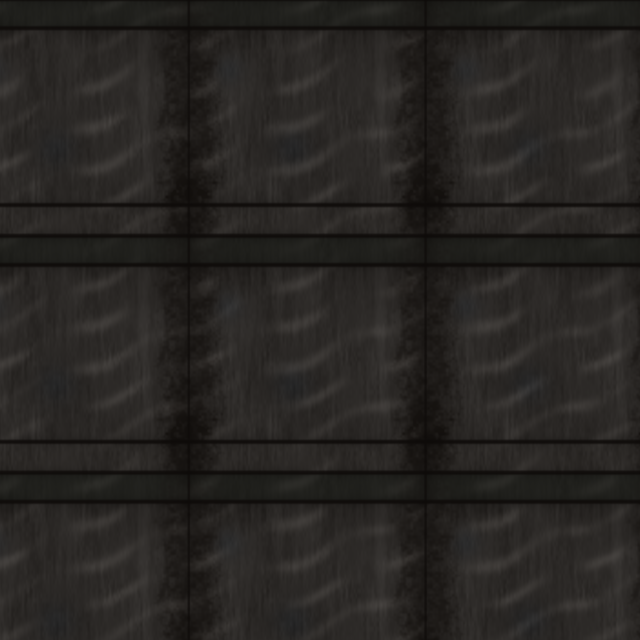
Reproduce this texture procedurally as a three.js fragment shader.

```glsl
// Dark, grimy metal plates in a square grid: each tile has a brushed panel, a brown
// and a green rail between thin grooves, and a sooty vertical seam. Wrapped value
// noise gives grain and dirt; a finer-pitched sheet of slanted ripples lies on top.
varying vec2 vUv;

const float PI = 3.14159265;
const float TILE = 0.37;                    // tile size, 2.7 repeats each way
const vec2  ORIGIN = vec2(0.295, 0.6315);   // where a seam meets a rail groove
const float RIPPLE_TILE = 0.31;             // ripple sheet has its own period
const float BROWN_TOP = 0.13;               // rail limits in tile units
const float GREEN_BOTTOM = 0.877;
const float GROOVE_HALF = 0.0065;
const float SEAM_HALF = 0.004;
const float SOOT_HALF = 0.12;
const float RIPPLE_GAIN = 0.072;
const float GRAIN_GAIN = 0.062;

const vec3 PANEL  = vec3(0.167, 0.156, 0.147);
const vec3 BROWN  = vec3(0.178, 0.166, 0.156);
const vec3 GREEN  = vec3(0.126, 0.126, 0.112);
const vec3 SOOT   = vec3(0.096, 0.083, 0.073);
const vec3 GROOVE = vec3(0.056, 0.043, 0.036);
const vec3 BLUE_TINT = vec3(-0.012, -0.001, 0.010);
const vec3 RIPPLE_TINT = vec3(1.0, 0.97, 0.94);

float hash(vec2 p) {
  return fract(sin(dot(p, vec2(12.9898, 78.233))) * 43758.5453);
}

// Value noise over a unit tile, with "cells" lattice cells that wrap around
float noise(vec2 t, vec2 cells) {
  vec2 p = t * cells;
  vec2 i = floor(p);
  vec2 f = p - i;
  f = f * f * (3.0 - 2.0 * f);
  vec2 a = mod(i, cells);
  vec2 b = mod(i + 1.0, cells);
  return mix(mix(hash(a), hash(vec2(b.x, a.y)), f.x),
             mix(hash(vec2(a.x, b.y)), hash(b), f.x), f.y);
}

// Distance from a repeating line, in tile units
float lineDistance(float t, float at) {
  return abs(fract(t - at + 0.5) - 0.5);
}

float softLine(float d, float halfWidth) {
  return 1.0 - smoothstep(halfWidth * 0.3, halfWidth * 2.2, d);
}

// Broken strokes, two columns by five rows per ripple tile: flat, then climbing right
float ripples(vec2 r) {
  float bend = -0.12 * sin(4.0 * PI * (r.x - 0.655)) + 0.2 * (noise(r, vec2(3.0)) - 0.5);
  float crest = 0.5 + 0.5 * cos(2.0 * PI * (5.0 * r.y - 2.0 * r.x + bend));
  float column = 0.5 + 0.5 * cos(4.0 * PI * (r.x - 0.54));
  float gaps = smoothstep(0.3, 0.95, noise(r + 0.13, vec2(5.0, 6.0)) * 0.75 + 0.4 * column);
  return pow(crest, 3.5) * gaps;
}

void main() {
  vec2 q = (vUv - ORIGIN) / TILE;
  vec2 t = fract(q);
  float seam = lineDistance(t.x, 0.0);

  // Rails and panel
  float brownMask = 1.0 - smoothstep(BROWN_TOP - 0.004, BROWN_TOP + 0.004, t.y);
  float greenMask = smoothstep(GREEN_BOTTOM - 0.004, GREEN_BOTTOM + 0.004, t.y);
  float panelMask = (1.0 - brownMask) * (1.0 - greenMask);
  vec3 color = mix(mix(PANEL, BROWN, brownMask), GREEN, greenMask);

  // Patchy brushed grain, broad stains and bluish spots
  float grain = 0.45 * noise(t, vec2(90.0, 12.0)) + 0.25 * noise(t, vec2(38.0, 5.0))
              + 0.3 * noise(t, vec2(130.0, 50.0)) - 0.5;
  float patches = 0.55 + 0.9 * noise(t + 0.21, vec2(9.0, 7.0));
  float stain = 0.6 * noise(t, vec2(6.0, 5.0)) + 0.4 * noise(t, vec2(14.0, 11.0)) - 0.5;
  color += GRAIN_GAIN * grain * patches * mix(1.0, 0.5, greenMask);
  color += 0.04 * stain * mix(0.5, 1.0, panelMask);
  float spots = exp(-dot(t - vec2(0.17, 0.70), t - vec2(0.17, 0.70)) / 0.003)
              + exp(-dot(t - vec2(0.44, 0.37), t - vec2(0.44, 0.37)) / 0.005);
  color += BLUE_TINT * spots;

  // Worn, paler strips beside the soot and drips under the green rail
  float strip = exp(-pow((seam - 0.19) / 0.045, 2.0));
  color += 0.034 * strip * panelMask * noise(t, vec2(30.0, 5.0));
  float drip = smoothstep(0.16, 0.0, GREEN_BOTTOM - t.y) * noise(t, vec2(70.0, 2.0));
  color -= 0.035 * drip * panelMask;

  // Mottled soot fading out from the seam, heavier low down, thinner on the rails
  float mottle = noise(t, vec2(44.0)) * 0.6 + noise(t, vec2(85.0)) * 0.4;
  float reach = SOOT_HALF + 0.05 * (noise(t, vec2(14.0)) - 0.5) + 0.07 * (mottle - 0.5);
  float soot = 1.0 - smoothstep(reach - 0.085, reach + 0.04, seam);
  float heavy = exp(-pow((t.y - 0.13) / 0.17, 2.0));
  soot *= 0.72 + 0.3 * heavy + 0.7 * (mottle - 0.5);
  soot *= 1.0 - 0.5 * greenMask - 0.2 * brownMask;
  color = mix(color, SOOT - 0.018 * heavy, clamp(soot, 0.0, 1.0));

  // Ripple sheet, a little dimmed by soot and the green rail
  float sheen = ripples(fract(vUv / RIPPLE_TILE));
  color += RIPPLE_GAIN * RIPPLE_TINT * sheen * (1.0 - 0.3 * soot) * (1.0 - 0.3 * greenMask);

  // Grooves with soft shadows, then the thin vertical seam
  float groove = min(lineDistance(t.y, 0.0),
                 min(lineDistance(t.y, BROWN_TOP), lineDistance(t.y, GREEN_BOTTOM)));
  color *= 1.0 - 0.25 * exp(-groove / 0.016);
  color = mix(color, GROOVE, 0.85 * softLine(groove, GROOVE_HALF));
  color *= 1.0 - 0.15 * exp(-seam / 0.02);
  color = mix(color, GROOVE, 0.65 * softLine(seam, SEAM_HALF));

  gl_FragColor = vec4(clamp(color, 0.0, 1.0), 1.0);
}
```
